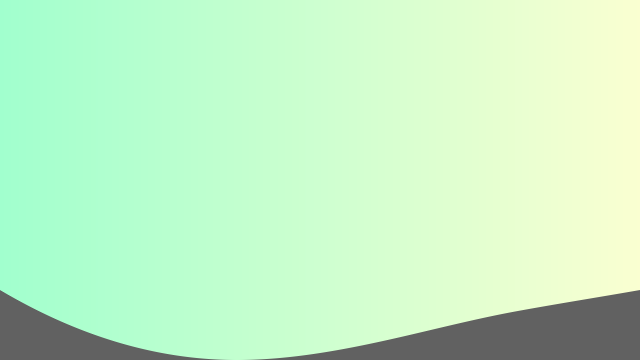
Reproduce this background procedurally as a Shadertoy shader.

```glsl
// A soft mint-to-cream horizontal gradient above a grey wave along the bottom.
// The wave is a smooth chain of Hermite curves, and its crest is antialiased
// by the vertical distance to the curve.

// Cubic through a and b, each given as (x, height, slope)
float hermite(float x, vec3 a, vec3 b) {
    float width = b.x - a.x;
    float t = (x - a.x) / width;
    float s = 1.0 - t;
    float ease = t * t * (3.0 - 2.0 * t);
    return mix(a.y, b.y, ease) + width * t * s * (a.z * s - b.z * t);
}

// Height of the wave crest across the canvas
float waveHeight(float x) {
    vec3 trough = vec3(0.370, 0.0, 0.0);
    vec3 rise = vec3(0.651, 0.0741, 0.418);
    vec3 shoulder = vec3(0.807, 0.1354, 0.325);
    vec3 rightEnd = vec3(1.0, 0.1944, 0.311);

    if (x < trough.x) {
        float fall = 1.0 - x / trough.x;
        return 0.1944 * fall * fall;
    }
    if (x < rise.x) return hermite(x, trough, rise);
    if (x < shoulder.x) return hermite(x, rise, shoulder);
    return hermite(x, shoulder, rightEnd);
}

void mainImage(out vec4 fragColor, in vec2 fragCoord) {
    vec2 uv = fragCoord / iResolution.xy;

    // Background gradient
    vec3 mint = vec3(0.631, 1.0, 0.808);
    vec3 cream = vec3(0.980, 1.0, 0.820);
    vec3 color = mix(mint, cream, uv.x);

    // Grey wave with a one-pixel soft edge
    float pixel = 1.0 / iResolution.y;
    float cover = clamp((waveHeight(uv.x) - uv.y) / pixel + 0.5, 0.0, 1.0);
    color = mix(color, vec3(0.38), cover);

    fragColor = vec4(color, 1.0);
}
```
